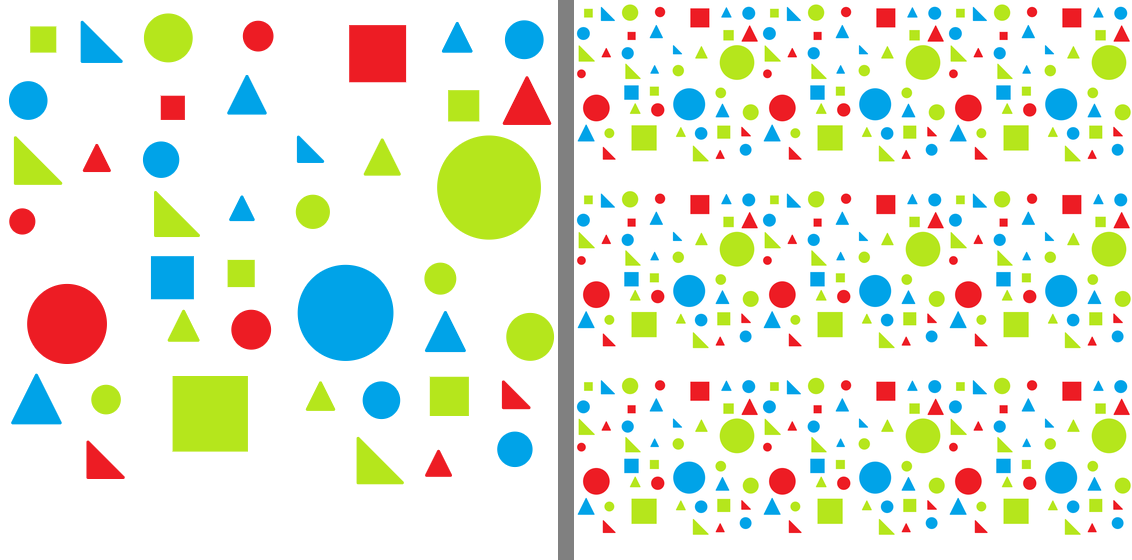
Left, the tile; right, the same tile 3 across and 3 down.
Write a WebGL 1 fragment shader that draws this background.

```glsl
precision highp float;
// Flat red, blue and lime squares, circles and triangles scattered on white above an empty strip.

uniform vec2 u_resolution;

const vec3 PAPER = vec3(1.0);
const vec3 LIME = vec3(0.71, 0.90, 0.11);
const vec3 BLUE = vec3(0.0, 0.64, 0.91);
const vec3 RED = vec3(0.93, 0.11, 0.14);

const float BLOCKS = 4.0;             // blocks per side; each holds one large or four small shapes
const float FIELD_HEIGHT = 0.85;
const float STRIP_HEIGHT = 0.127;     // empty strip at the bottom
const float COLUMN_DRIFT = 0.016;     // vertical offset between columns
const float GAP = 0.012;              // least free space inside a cell
const float SKIPPED = 0.18;           // share of small cells left empty
const float CORNER = 0.0028;          // rounding of triangle corners

const vec2 SQUARE_SIZE = vec2(0.036, 0.078);
const vec2 CIRCLE_SIZE = vec2(0.044, 0.092);
const vec2 TRIANGLE_SIZE = vec2(0.044, 0.098);
const vec2 LARGE_SQUARE = vec2(0.102, 0.135);
const vec2 LARGE_CIRCLE = vec2(0.143, 0.186);

// Upper limits of the evenly spread traits that pick a kind and a colour
const vec3 KIND_LIMITS = vec3(0.36, 0.64, 0.86);
const vec2 COLOUR_LIMITS = vec2(0.34, 0.74);

vec2 hash2(vec2 p) {
    vec2 q = vec2(dot(p, vec2(127.1, 311.7)), dot(p, vec2(269.5, 183.3)));
    return fract(sin(q) * 43758.55);
}

// Four evenly distributed traits per cell: kind, colour, size, presence
vec4 cellTraits(vec2 cell) {
    return fract(cell.x * vec4(0.7549, 0.6180, 0.3247, 0.2361)
               + cell.y * vec4(0.5698, 0.4142, 0.7321, 0.4495) + 0.13);
}

float squareDistance(vec2 p, float size) {
    vec2 d = abs(p) - 0.5 * size;
    return max(d.x, d.y);
}

float circleDistance(vec2 p, float size) {
    return length(p) - 0.5 * size;
}

// Distance to a segment, and the side of it on which p lies
vec2 edge(vec2 p, vec2 a, vec2 b) {
    vec2 along = b - a, q = p - a;
    float t = clamp(dot(q, along) / dot(along, along), 0.0, 1.0);
    return vec2(length(q - along * t), along.x * q.y - along.y * q.x);
}

// lean 0 centres the apex, lean -1 puts it above the left corner
float triangleDistance(vec2 p, float size, float lean) {
    float h = 0.5 * size - CORNER;
    vec2 a = vec2(-h), b = vec2(h, -h), c = vec2(lean * h, h);
    vec2 nearest = min(min(edge(p, a, b), edge(p, b, c)), edge(p, c, a));
    return -sign(nearest.y) * nearest.x - CORNER;
}

// Random place for a shape that stays inside its cell
vec2 jitter(vec2 cell, vec2 cellSize, float size) {
    return (hash2(cell + 3.7) - 0.5) * max(cellSize - size - GAP, 0.0);
}

// Both shape functions return the colour in rgb and the distance in a
vec4 largeShape(vec2 p, vec2 block, vec2 blockSize, bool isExtra) {
    bool isSquare = block.y < 0.5 || block.y > 2.5;
    float size = isSquare ? mix(LARGE_SQUARE.y, LARGE_SQUARE.x, block.x - 1.0)
                          : mix(LARGE_CIRCLE.x, LARGE_CIRCLE.y, block.x / 3.0);
    vec3 colour = isExtra ? BLUE : (mod(block.y, 2.0) < 0.5 ? LIME : RED);
    p -= jitter(block + 20.0, blockSize, size);
    return vec4(colour, isSquare ? squareDistance(p, size) : circleDistance(p, size));
}

vec4 smallShape(vec2 p, vec2 cell, vec2 cellSize) {
    vec4 trait = cellTraits(cell);
    if (trait.w < SKIPPED) return vec4(PAPER, 1.0);

    bool isSquare = trait.x < KIND_LIMITS.x;
    bool isCircle = !isSquare && trait.x < KIND_LIMITS.y;
    vec2 range = isSquare ? SQUARE_SIZE : (isCircle ? CIRCLE_SIZE : TRIANGLE_SIZE);
    float size = mix(range.x, range.y, trait.z);
    p -= jitter(cell, cellSize, size);

    float lean = trait.x < KIND_LIMITS.z ? 0.0 : -1.0;
    float d = isSquare ? squareDistance(p, size)
            : (isCircle ? circleDistance(p, size) : triangleDistance(p, size, lean));
    vec3 colour = trait.y < COLOUR_LIMITS.x ? LIME : (trait.y < COLOUR_LIMITS.y ? BLUE : RED);
    return vec4(colour, d);
}

void main() {
    vec2 uv = gl_FragCoord.xy / u_resolution;
    vec2 blockSize = vec2(1.0, FIELD_HEIGHT) / BLOCKS;

    // Block grid, each column shifted a little; every shape stays inside the tile
    float column = floor(uv.x * BLOCKS);
    float base = STRIP_HEIGHT + COLUMN_DRIFT * hash2(vec2(column, 9.0)).x;
    vec2 p = uv - vec2(0.0, base);
    vec2 block = floor(p / blockSize);

    // One large shape per row on a wrapping diagonal, plus an extra one
    bool isExtra = block == vec2(2.0, 1.0);
    bool isLarge = isExtra || abs(block.x - mod(1.0 + 3.0 * block.y, BLOCKS)) < 0.5;

    vec2 cellSize = isLarge ? blockSize : 0.5 * blockSize;
    vec2 cell = floor(p / cellSize);
    vec2 local = p - (cell + 0.5) * cellSize;
    vec4 shape = isLarge ? largeShape(local, cell, cellSize, isExtra)
                         : smallShape(local, cell, cellSize);

    float inField = step(0.0, block.y) * step(block.y, BLOCKS - 1.0);
    float coverage = clamp(0.5 - shape.a * min(u_resolution.x, u_resolution.y), 0.0, 1.0);
    gl_FragColor = vec4(mix(PAPER, shape.rgb, coverage * inField), 1.0);
}
```
